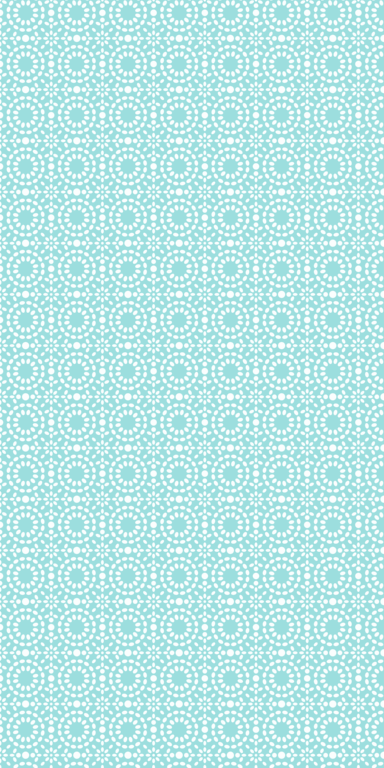
This pattern is drawn by a Shadertoy shader. Its source:

```glsl
const float ROWS = 15.0;                    // repeats down the canvas
const vec2 MEDALLION = vec2(0.5, 0.75);     // medallion centre within a repeat
const vec3 AQUA = vec3(0.61, 0.87, 0.87);
const vec3 WHITE = vec3(0.985, 0.995, 0.995);
const vec2 TOOTH = vec2(0.105, 0.070);      // radial and tangential half sizes
const vec2 DASH = vec2(0.070, 0.105);
const vec2 FLOWER_PETAL = vec2(0.088, 0.055);
const vec2 LEAF = vec2(0.095, 0.060);
const float LEAF_ANGLE = 0.47;
const float BIG_DOT = 0.14;
const float SIDE_DOT = 0.09;
const float FLOWER_EYE = 0.05;
const float SOFTNESS = 0.88;                // edge half width in pixels
const float TAU = 6.2831853;

mat2 rotation(float a) {
    float c = cos(a), s = sin(a);
    return mat2(c, -s, s, c);
}

// Approximate signed distance to an ellipse
float ellipse(vec2 p, vec2 halfSize) {
    float k = length(p / halfSize);
    float slope = length(p / (halfSize * halfSize));
    return k * (k - 1.0) / max(slope, 1e-3);
}

float dotShape(vec2 p, float radius) {
    return length(p) - radius;
}

// Petals spaced evenly on a circle; phase is a fraction of a step
float petalRing(vec2 p, float radius, float count, float phase, vec2 halfSize) {
    float stepAngle = TAU / count;
    float angle = atan(p.y, p.x + 1e-6);
    float nearest = (floor(angle / stepAngle - phase + 0.5) + phase) * stepAngle;
    return ellipse(rotation(nearest) * p - vec2(radius, 0.0), halfSize);
}

// One mirrored quarter: medallion at the origin, flower at (1, 1)
float lace(vec2 q) {
    // Medallion with an open centre and a rim of dashes
    float d = petalRing(q, 0.40, 12.0, 0.5, TOOTH);
    d = min(d, petalRing(q, 0.68, 16.0, 0.5, DASH));

    // Flower
    vec2 f = q - 1.0;
    d = min(d, dotShape(f, FLOWER_EYE));
    d = min(d, petalRing(f, 0.22, 8.0, 0.0, FLOWER_PETAL));
    d = min(d, petalRing(f, 0.47, 8.0, 0.0, FLOWER_PETAL));

    // Leaves between medallion and flower
    vec2 diagonal = vec2(max(q.x, q.y), min(q.x, q.y));
    d = min(d, ellipse(rotation(LEAF_ANGLE) * diagonal - vec2(0.93, 0.0), LEAF));

    // Upright and level rows of three dots
    vec2 upright = q - vec2(1.0, 0.0);
    vec2 level = q - vec2(0.0, 1.0);
    d = min(d, dotShape(upright, BIG_DOT * 0.9));
    d = min(d, dotShape(upright - vec2(0.0, 0.28), SIDE_DOT));
    d = min(d, dotShape(level, BIG_DOT));
    return min(d, dotShape(level - vec2(0.28, 0.0), SIDE_DOT));
}

void mainImage(out vec4 fragColor, in vec2 fragCoord) {
    vec2 cell = fragCoord / iResolution.y * ROWS;
    vec2 q = 2.0 * abs(fract(cell - MEDALLION + 0.5) - 0.5);
    float edge = SOFTNESS * 2.0 * ROWS / iResolution.y;
    float cover = 1.0 - smoothstep(-edge, edge, lace(q));
    fragColor = vec4(mix(AQUA, WHITE, cover), 1.0);
}
```
